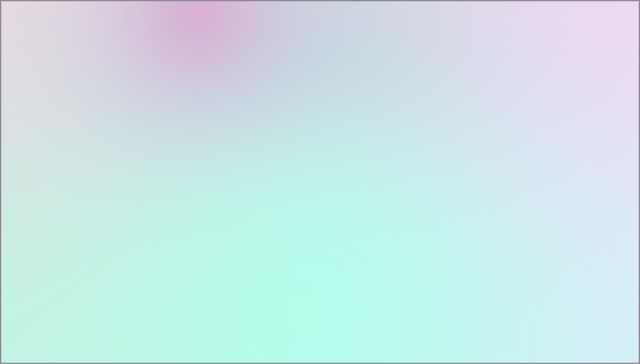
Write a Shadertoy shader that draws this background.

```glsl
// Soft pastel gradient: mint, blue-grey and pink glows in a thin grey frame.

// Corner colours of the base wash
const vec3 BOTTOM_LEFT  = vec3(0.775, 0.945, 0.89);
const vec3 BOTTOM_RIGHT = vec3(0.855, 0.935, 0.975);
const vec3 TOP_LEFT     = vec3(0.91, 0.86, 0.88);
const vec3 TOP_RIGHT    = vec3(0.935, 0.85, 0.96);

// Glows: colour, centre and radii as fractions of the canvas, peak opacity
const vec3 SLATE         = vec3(0.785, 0.81, 0.87);
const vec2 SLATE_CENTRE  = vec2(0.44, 0.86);
const vec2 SLATE_RADII   = vec2(0.30, 0.36);
const float SLATE_PEAK   = 0.92;

const vec3 MINT_LEFT     = vec3(0.69, 0.99, 0.885);
const vec3 MINT_RIGHT    = vec3(0.72, 0.99, 0.96);
const vec2 MINT_CENTRE   = vec2(0.48, 0.16);
const vec2 MINT_RADII    = vec2(0.35, 0.58);
const float MINT_PEAK    = 0.95;

const vec3 PINK          = vec3(0.85, 0.675, 0.825);
const vec2 PINK_CENTRE   = vec2(0.305, 0.97);
const vec2 PINK_RADII    = vec2(0.12, 0.22);
const float PINK_PEAK    = 0.90;

// Falloff exponents: 1 is Gaussian, lower is more pointed with longer tails
const float ROUND   = 1.0;
const float POINTED = 0.75;

// Frame, its thickness as a fraction of the canvas width
const vec3 FRAME         = vec3(0.55, 0.53, 0.57);
const float FRAME_WIDTH  = 1.0 / 512.0;

// Elliptical exponential falloff, 1 at the centre
float glow(vec2 uv, vec2 centre, vec2 radii, float falloff) {
    vec2 d = (uv - centre) / radii;
    return exp(-pow(dot(d, d) + 1e-5, falloff));
}

vec3 baseWash(vec2 uv) {
    vec3 bottom = mix(BOTTOM_LEFT, BOTTOM_RIGHT, uv.x);
    vec3 top = mix(TOP_LEFT, TOP_RIGHT, uv.x);
    return mix(bottom, top, smoothstep(0.0, 1.0, uv.y));
}

// Antialiased coverage of the border line
float frameMask(vec2 fragCoord) {
    vec2 toEdge = min(fragCoord, iResolution.xy - fragCoord);
    float edgeDistance = min(toEdge.x, toEdge.y);
    float thickness = FRAME_WIDTH * iResolution.x;
    return clamp(thickness - edgeDistance + 0.5, 0.0, 1.0);
}

void mainImage(out vec4 fragColor, in vec2 fragCoord) {
    vec2 uv = fragCoord / iResolution.xy;

    // Glows layered from back to front
    vec3 color = baseWash(uv);
    vec3 mint = mix(MINT_LEFT, MINT_RIGHT, uv.x);
    color = mix(color, SLATE, SLATE_PEAK * glow(uv, SLATE_CENTRE, SLATE_RADII, ROUND));
    color = mix(color, mint, MINT_PEAK * glow(uv, MINT_CENTRE, MINT_RADII, ROUND));
    color = mix(color, PINK, PINK_PEAK * glow(uv, PINK_CENTRE, PINK_RADII, POINTED));

    // Thin outline along the canvas edge
    color = mix(color, FRAME, frameMask(fragCoord));
    fragColor = vec4(clamp(color, 0.0, 1.0), 1.0);
}
```
